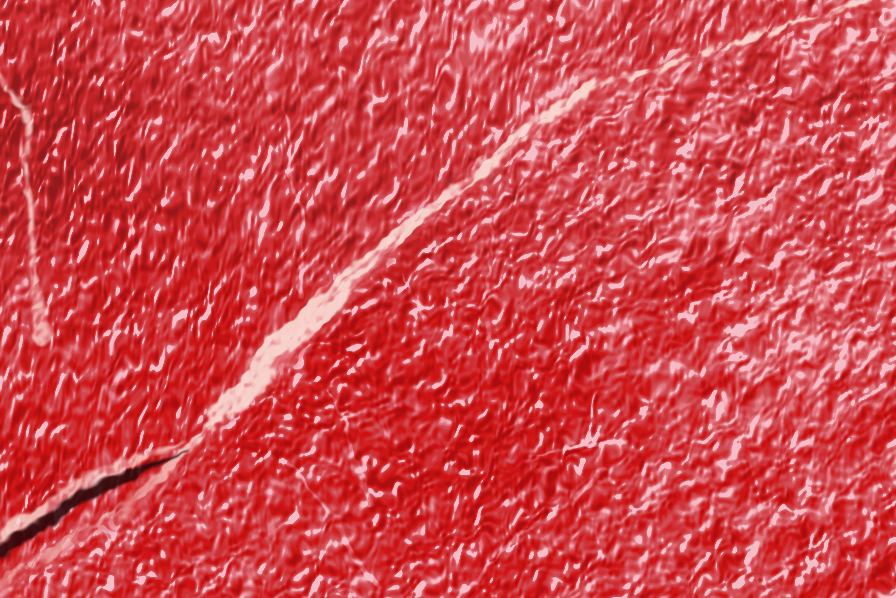
Write a Shadertoy shader that draws this texture.

```glsl
// Draws raw red meat: wet grained muscle, a pale diagonal fat seam and fine veins.

// Flesh tones, dark to light; the lowest differ between dull and fresh areas
const vec3 DULL_DARK = vec3(0.56, 0.10, 0.11), FRESH_DARK = vec3(0.66, 0.05, 0.06);
const vec3 DULL_RED = vec3(0.74, 0.13, 0.14), FRESH_RED = vec3(0.81, 0.08, 0.08);
const vec3 CRIMSON = vec3(0.81, 0.19, 0.21), ROSE = vec3(0.82, 0.30, 0.33);
const vec3 PINK = vec3(0.89, 0.46, 0.50), PALE = vec3(0.96, 0.74, 0.78);
const vec3 FAT = vec3(0.98, 0.86, 0.83), SHADOW = vec3(0.17, 0.03, 0.04);

// Grain: lean from vertical, and cells per canvas height across and along
const float UPPER_LEAN = 0.16, LOWER_LEAN = 0.28;
const vec2 UPPER_GRAIN = vec2(74, 36), LOWER_GRAIN = vec2(66, 50);
const float RELIEF = 4.4, GLINT = 1.3;

// Strands as x, y, half width
const vec3 SEAM[9] = vec3[9](
    vec3(-0.05, 0.00, 0.010), vec3(0.20, 0.14, 0.006), vec3(0.35, 0.285, 0.009),
    vec3(0.47, 0.42, 0.024), vec3(0.645, 0.59, 0.013), vec3(0.85, 0.756, 0.008),
    vec3(0.967, 0.84, 0.009), vec3(1.17, 0.908, 0.004), vec3(1.60, 1.05, 0.004));
const vec3 SIDE_FAT[4] = vec3[4](
    vec3(-0.02, 0.91, 0.004), vec3(0.04, 0.82, 0.005),
    vec3(0.055, 0.54, 0.004), vec3(0.075, 0.44, 0.015));
const vec3 CREVICE[4] = vec3[4](
    vec3(-0.05, 0.05, 0.010), vec3(0.12, 0.155, 0.011),
    vec3(0.20, 0.20, 0.010), vec3(0.31, 0.245, 0.001));

// Veins as start and end
const vec4 VEINS[10] = vec4[10](
    vec4(0.48, 0.82, 0.51, 0.51), vec4(0.25, 0.66, 0.185, 0.41),
    vec4(0.83, 0.62, 0.82, 0.43), vec4(0.675, 0.54, 0.72, 0.445),
    vec4(0.89, 0.234, 1.055, 0.258), vec4(0.76, 0.01, 1.015, 0.2),
    vec4(1.21, 0.414, 1.31, 0.5), vec4(0.48, 0.23, 0.625, 0.02),
    vec4(1.23, 0.6, 1.21, 0.54), vec4(0.557, 0.355, 0.615, 0.15));

float hash(vec2 p) {
    return fract(sin(dot(p, vec2(127.1, 311.7))) * 43758.5453);
}

float noise(vec2 p) {
    vec2 i = floor(p), f = fract(p);
    f = f * f * (3.0 - 2.0 * f);
    return mix(mix(hash(i), hash(i + vec2(1, 0)), f.x),
               mix(hash(i + vec2(0, 1)), hash(i + vec2(1, 1)), f.x), f.y);
}

vec2 warp(vec2 p) { return vec2(noise(p), noise(p + 40.0)) - 0.5; }

// Distance to a tapered strand, negative inside
float strand(vec2 p, vec3 a, vec3 b) {
    vec2 ab = b.xy - a.xy;
    float t = clamp(dot(p - a.xy, ab) / dot(ab, ab), 0.0, 1.0);
    return length(p - a.xy - ab * t) - mix(a.z, b.z, t);
}

float relief(vec2 q, float lumps) {
    return 0.6 * noise(q) + 0.4 * noise(q * 2.05 + 7.0) + lumps * noise(q * 0.42 + 11.0);
}

float blob(vec2 p, float x, float y, float radius) {
    vec2 d = (p - vec2(x, y)) / radius;
    return exp(-dot(d, d));
}

// Thin meandering line where noise crosses its middle
float line(vec2 p) { return smoothstep(0.04, 0.0, abs(noise(p) - 0.5)); }

// Colour ramp whose stops follow the area shares
vec3 flesh(float t, float fresh) {
    vec3 dark = mix(DULL_DARK, FRESH_DARK, fresh), red = mix(DULL_RED, FRESH_RED, fresh);
    vec3 c = mix(dark, red, smoothstep(0.0, 0.2, t));
    c = mix(c, CRIMSON, smoothstep(0.2, 0.43, t));
    c = mix(c, ROSE, smoothstep(0.43, 0.67, t));
    c = mix(c, PINK, smoothstep(0.68, 0.86, t));
    return mix(c, PALE, smoothstep(0.86, 0.97, t));
}

void mainImage(out vec4 fragColor, in vec2 fragCoord) {
    vec2 p = fragCoord / iResolution.y;
    vec2 wobble = warp(p * 14.0), ragged = warp(p * 75.0);
    vec2 w = p + 0.014 * wobble + 0.008 * ragged;

    // Strand distances, and side of the seam
    float seam = 1.0, side = 1.0, gap = 1.0, rim = 1.0;
    bool upper = false;
    for (int i = 0; i < 8; i++) {
        vec3 a = SEAM[i], b = SEAM[i + 1];
        seam = min(seam, strand(w, a, b));
        if (w.x >= a.x && w.x < b.x) upper = w.y > mix(a.y, b.y, (w.x - a.x) / (b.x - a.x));
    }
    for (int i = 0; i < 3; i++) {
        side = min(side, strand(w, SIDE_FAT[i], SIDE_FAT[i + 1]));
        gap = min(gap, strand(w, CREVICE[i], CREVICE[i + 1]));
        rim = min(rim, strand(w + vec2(0.008, -0.017), CREVICE[i], CREVICE[i + 1]));
    }

    // Grain coordinates
    float lean = upper ? UPPER_LEAN : LOWER_LEAN, c = cos(lean), s = sin(lean);
    vec2 q = mat2(c, s, -s, c) * (p + 0.035 * warp(p * 4.0));
    q *= upper ? UPPER_GRAIN : LOWER_GRAIN;
    q += 0.8 * warp(q * 0.6);

    // Wet relief lit from the side, glints, dark folds and pale threads
    float lumps = upper ? 0.3 : mix(0.4, 1.1, smoothstep(0.8, 1.4, p.x));
    float height = relief(q, lumps), slope = height - relief(q - vec2(0.34, -0.24), lumps);
    float tone = RELIEF * slope + 0.9 * (height - 0.5 - 0.5 * lumps);
    tone += GLINT * smoothstep(0.13, 0.23, slope) * smoothstep(0.25, 0.65, noise(p * 22.0));
    tone += 0.7 * line(q * vec2(0.12, 0.05) + 31.0) * noise(p * 16.0);
    tone -= 0.6 * line(q * vec2(0.13, 0.07) + 5.0) * noise(p * 9.0);

    // Broad light and dark regions
    tone += 0.7 * noise(p * 3.5 + 2.0) + 0.6 * noise(p * 11.0) - 0.53;
    tone -= 0.95 * blob(p, 0.1, 0.73, 0.24) + 0.8 * blob(p, 0.04, 0.24, 0.16);
    tone -= 0.6 * blob(p, 0.68, 0.24, 0.36);
    tone += 0.3 * blob(p, 0.55, 0.9, 0.35) + 0.5 * blob(p, 1.4, 0.62, 0.38);

    // Thin broken veins
    for (int i = 0; i < 10; i++) {
        vec4 v = VEINS[i];
        float d = strand(w + 0.014 * wobble, vec3(v.xy, 0.0005), vec3(v.zw, 0.002));
        tone += 1.8 * (0.2 + 0.8 * noise(p * 34.0)) * smoothstep(0.004, 0.0, d);
    }
    float fresh = smoothstep(0.62, 0.28, p.y - 0.2 * noise(p * 5.0));
    vec3 colour = flesh(1.0 / (1.0 + exp(-1.7 * tone)), fresh);

    // Fat with fibres along the seam, a pink membrane and the crevice
    vec2 along = vec2(w.x - w.y, w.x + w.y) * vec2(105, 15);
    float fibre = 0.6 * noise(along) + 0.4 * noise(p * 90.0);
    vec3 fat = mix(PINK, FAT, smoothstep(0.15, 0.62, fibre + 0.5 * slope));
    seam += 0.016 * (0.5 - fibre);
    float membrane = smoothstep(0.018, 0.0, seam) * (upper ? 0.35 : 0.6);
    colour = mix(colour, mix(CRIMSON, PINK, fibre), membrane);
    float cover = mix(0.5, 0.92, smoothstep(0.22, 0.36, p.x));
    colour = mix(colour, fat, cover * smoothstep(0.004, -0.004, seam));
    colour = mix(colour, fat, 0.8 * smoothstep(0.005, -0.004, min(side, rim)));
    colour = mix(colour, SHADOW, 0.9 * smoothstep(0.004, -0.005, gap));
    fragColor = vec4(colour, 1.0);
}
```
